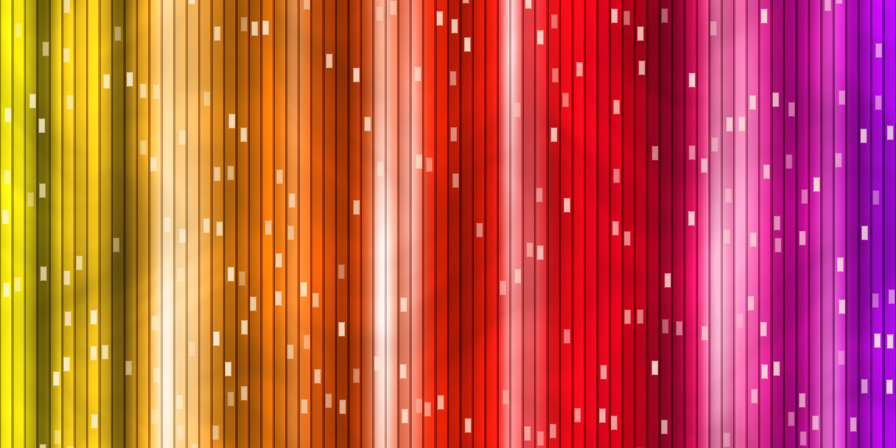
A WebGL 2 fragment shader for this background:

```glsl
#version 300 es
precision highp float;
// Rainbow curtain of thin vertical stripes with white glows and scattered light dashes.

#define STRIPES 72.0
#define STRIPE_VARIATION 0.22
#define LINE_WIDTH 0.10
#define LINE_DEPTH 0.62
#define CLOUD_AMOUNT 0.22
#define DASH_ROWS 9.0
#define DASH_DENSITY 0.30
#define DASH_HALF_SIZE vec2(0.0068, 0.0155)

uniform vec2 u_resolution;
out vec4 fragColor;

// Hue stops, evenly spaced from left to right
const vec3 HUES[11] = vec3[11](
  vec3(0.95, 0.90, 0.06), vec3(0.92, 0.74, 0.10), vec3(0.94, 0.62, 0.13),
  vec3(0.88, 0.44, 0.03), vec3(0.88, 0.28, 0.03), vec3(0.87, 0.13, 0.02),
  vec3(0.90, 0.05, 0.08), vec3(0.84, 0.01, 0.11), vec3(0.93, 0.05, 0.43),
  vec3(0.84, 0.04, 0.64), vec3(0.68, 0.04, 0.90));

// Glow: centre x, width, strength, brightest height
const vec4 GLOWS[10] = vec4[10](
  vec4(0.185, 0.014, 0.75, 0.20), vec4(0.210, 0.020, 0.50, 0.35),
  vec4(0.330, 0.014, 0.30, 0.90), vec4(0.428, 0.015, 0.95, 0.30),
  vec4(0.458, 0.014, 0.65, 0.55), vec4(0.570, 0.010, 0.75, 0.85),
  vec4(0.590, 0.018, 0.42, 0.35), vec4(0.803, 0.017, 0.95, 0.33),
  vec4(0.832, 0.022, 0.50, 0.60), vec4(0.925, 0.016, 0.45, 0.10));

// Shadow: centre x, width, strength
const vec3 SHADOWS[8] = vec3[8](
  vec3(0.048, 0.016, 0.50), vec3(0.135, 0.017, 0.50),
  vec3(0.260, 0.022, 0.22), vec3(0.385, 0.018, 0.30),
  vec3(0.515, 0.025, 0.22), vec3(0.740, 0.030, 0.32),
  vec3(0.885, 0.022, 0.30), vec3(0.955, 0.012, 0.25));

float hash(vec2 p) {
  return fract(sin(dot(p, vec2(127.1, 311.7))) * 4375.85);
}

float bell(float d, float width) {
  return exp(-d * d / (width * width));
}

vec3 hueAt(float x) {
  float t = clamp(x, 0.0, 0.999) * 10.0;
  int i = int(t);
  return mix(HUES[i], HUES[i + 1], smoothstep(0.0, 1.0, fract(t)));
}

// Soft clouds from layered, warped sines, about -1 to 1
float clouds(vec2 p) {
  float sum = 0.0, amplitude = 0.5;
  for (int i = 0; i < 4; i++) {
    p += 0.6 * sin(p.yx * 1.3 + float(i) * 1.7);
    sum += amplitude * sin(p.x) * cos(p.y);
    p = mat2(1.5, 1.1, -1.1, 1.5) * p;
    amplitude *= 0.55;
  }
  return sum;
}

float glowAt(vec2 uv, float cloud) {
  float dim = 1.0;
  for (int i = 0; i < GLOWS.length(); i++) {
    vec4 g = GLOWS[i];
    float height = mix(0.55, 1.0, bell(uv.y - g.w, 0.35));
    dim *= 1.0 - g.z * height * bell(uv.x - g.x, g.y);
  }
  return clamp((1.0 - dim) * (1.0 + cloud), 0.0, 1.0);
}

float shadowAt(float x) {
  float light = 1.0;
  for (int i = 0; i < SHADOWS.length(); i++)
    light *= 1.0 - SHADOWS[i].z * bell(x - SHADOWS[i].x, SHADOWS[i].y);
  return light;
}

// One randomly placed dash per occupied cell of a staggered grid
float dashAt(vec2 uv, float aspect, float pixel) {
  float column = floor(uv.x * STRIPES);
  float y = uv.y * DASH_ROWS + hash(vec2(column, 3.0));
  vec2 cell = vec2(column, floor(y));
  vec2 jitter = vec2(hash(cell + 11.3), hash(cell + 27.9)) - 0.5;
  vec2 local = vec2(fract(uv.x * STRIPES), fract(y)) - 0.5 - jitter * vec2(0.35, 0.65);
  local *= vec2(aspect / STRIPES, 1.0 / DASH_ROWS);
  vec2 d = abs(local) - DASH_HALF_SIZE;
  float shape = 1.0 - smoothstep(-pixel, pixel, max(d.x, d.y));
  float present = step(hash(cell + 5.1), DASH_DENSITY);
  return shape * present * mix(0.4, 0.95, hash(cell + 41.7));
}

void main() {
  vec2 uv = gl_FragCoord.xy / u_resolution;
  float aspect = u_resolution.x / u_resolution.y;
  float pixel = 1.0 / u_resolution.y;

  float column = floor(uv.x * STRIPES);
  float across = fract(uv.x * STRIPES);
  float stripeTone = hash(vec2(column, 1.0)) - 0.5;
  float cloud = clouds(vec2(uv.x * aspect, uv.y) * 7.0) * CLOUD_AMOUNT;

  // Hue, shadows and stripe tone
  vec3 hue = hueAt(uv.x);
  float light = shadowAt(uv.x) * (1.0 + STRIPE_VARIATION * stripeTone + cloud);
  vec3 color = hue * light * mix(0.93, 1.08, across);

  // White glows, uneven from stripe to stripe
  float glow = glowAt(uv, cloud) * (1.0 + 0.5 * stripeTone);
  color = mix(color, mix(hue, vec3(1.0), 0.94), clamp(glow, 0.0, 1.0));

  // Tinted dark seams between stripes
  float edge = min(across, 1.0 - across);
  float blur = 0.5 * STRIPES / u_resolution.x;
  float seam = 1.0 - smoothstep(LINE_WIDTH - blur, LINE_WIDTH + blur, edge);
  color *= mix(vec3(1.0), hue * 0.5, seam * LINE_DEPTH * (1.0 - 0.55 * glow));

  // Light dashes
  color = mix(color, mix(hue, vec3(1.0, 0.97, 0.9), 0.88), dashAt(uv, aspect, pixel));
  fragColor = vec4(clamp(color, 0.0, 1.0), 1.0);
}
```
